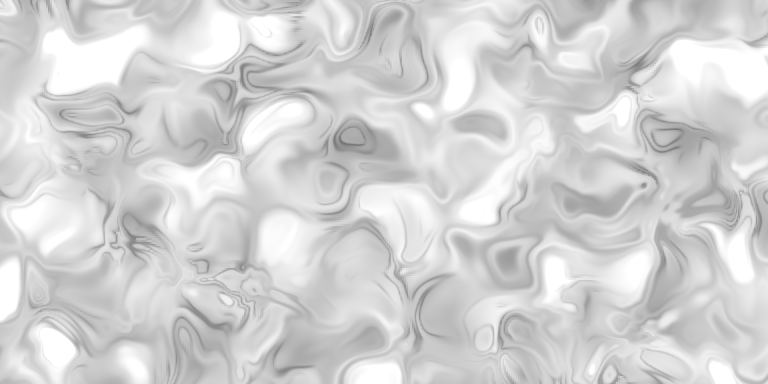
Write a WebGL 2 fragment shader that draws this texture.

```glsl
#version 300 es
precision highp float;
// Pale grey liquid marble: soft glowing cores wrapped in thin, uneven rings.
// A warped height field is fed into 3D noise as depth, so the bands follow
// its contours while their tone drifts along each ring.

#define SCALE 7.4        // noise cells per canvas height
#define WARP 0.65        // bending of the height field
#define KNOTS 0.24       // strength of the rare fine swirls
#define BASE 0.822       // middle grey level
#define RELIEF 0.14      // tone following the height
#define BAND_TONE 0.27   // contrast of the soft rings
#define BAND_FREQ 4.2    // soft rings per unit of height
#define LINE_TONE 0.21   // depth of the dark lines
#define LINE_FREQ 5.6    // dark lines per unit of height
#define LINE_WIDTH 0.085 // half width of a dark line in noise value
#define GLOW 0.19        // brightness of the cores

uniform vec2 u_resolution;
out vec4 fragColor;

// Random unit vector for a lattice point
vec3 latticeGradient(ivec3 cell) {
  uvec3 v = uvec3(cell + 4096) * 1664525u + 1013904223u;
  v.x += v.y * v.z; v.y += v.z * v.x; v.z += v.x * v.y;
  v ^= v >> 16u;
  v.x += v.y * v.z; v.y += v.z * v.x; v.z += v.x * v.y;
  vec2 r = vec2(v.xy >> 8u) / 16777216.0;
  float z = r.x * 2.0 - 1.0;
  float a = r.y * 6.28319;
  return vec3(sqrt(max(0.0, 1.0 - z * z)) * vec2(cos(a), sin(a)), z);
}

// Gradient noise, centred on zero
float noise(vec3 p) {
  vec3 cell = floor(p);
  vec3 f = p - cell;
  vec3 u = f * f * f * (f * (f * 6.0 - 15.0) + 10.0);
  float sum = 0.0;
  for (int i = 0; i < 8; i++) {
    ivec3 corner = ivec3(i & 1, (i >> 1) & 1, i >> 2);
    vec3 c = vec3(corner);
    vec3 w = mix(1.0 - u, u, c);
    sum += w.x * w.y * w.z
         * dot(latticeGradient(ivec3(cell) + corner), f - c);
  }
  return sum;
}

// Warped hills with a few tightly knotted places
float heightField(vec2 p) {
  vec2 bend = vec2(noise(vec3(p * 0.9, 11.5)), noise(vec3(p * 0.9, 23.5)));
  vec2 q = p + WARP * 1.5 * bend;
  float h = 1.2 * noise(vec3(q, 3.5)) + 0.35 * noise(vec3(q * 1.8, 7.5));
  float knot = smoothstep(0.14, 0.38, noise(vec3(p * 0.7, 31.5)));
  return h + KNOTS * knot * noise(vec3(q * 3.7, 41.5));
}

void main() {
  vec2 p = gl_FragCoord.xy / u_resolution.y * SCALE;
  float h = heightField(p);

  // Steepness per noise cell keeps lines off the flat areas
  float slope = length(vec2(dFdx(h), dFdy(h))) * u_resolution.y / SCALE;
  float steep = smoothstep(0.15, 0.8, slope);

  // Bright cores on the hill tops
  float core = smoothstep(0.16, 0.54, h);
  float uneven = 0.75 + 1.3 * noise(vec3(p * 0.45, 53.5));

  // Soft rings in two sizes
  float bands = noise(vec3(p * 0.75, h * BAND_FREQ + 60.3))
              + 0.4 * noise(vec3(p * 1.1, h * BAND_FREQ * 2.0 + 90.7));

  // Thin dark lines that fade in and out along their length
  float level = noise(vec3(p * 0.65, h * LINE_FREQ + 130.2));
  float width = max(LINE_WIDTH, fwidth(level));
  float line = exp(-level * level / (width * width)) * LINE_WIDTH / width;
  float presence = smoothstep(-0.06, 0.28, noise(vec3(p * 0.9, 151.5)));

  float shade = BASE + RELIEF * h;
  shade += BAND_TONE * bands * (1.0 - 0.55 * core);
  shade += GLOW * core * uneven;
  shade -= LINE_TONE * line * presence * steep * (1.0 - 0.6 * core);
  fragColor = vec4(vec3(clamp(shade, 0.0, 1.0)), 1.0);
}
```
